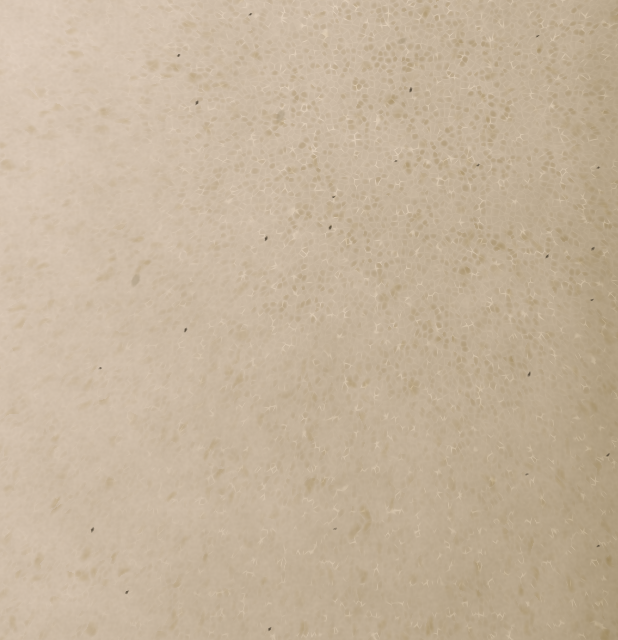
Give the GLSL for this texture, as a WebGL 2 fragment shader.

```glsl
#version 300 es
precision highp float;
// Pale cream foam: fine open pores in focus at upper right, blurring outward, with a few dark specks.

uniform vec2 u_resolution;
out vec4 fragColor;

vec2 hash2(vec2 p) {
    vec3 q = fract(p.xyx * vec3(0.1031, 0.1030, 0.0973));
    q += dot(q, q.yzx + 33.33);
    return fract((q.xx + q.yz) * q.zy);
}

float gradientDot(vec2 cell, vec2 offset) {
    float angle = 6.2832 * hash2(cell + 71.0).x;
    return dot(vec2(cos(angle), sin(angle)), offset);
}

float gradientNoise(vec2 p) {
    vec2 i = floor(p), f = fract(p);
    vec2 u = f * f * f * (f * (f * 6.0 - 15.0) + 10.0);
    float low = mix(gradientDot(i, f), gradientDot(i + vec2(1, 0), f - vec2(1, 0)), u.x);
    float high = mix(gradientDot(i + vec2(0, 1), f - vec2(0, 1)), gradientDot(i + 1.0, f - 1.0), u.x);
    return mix(low, high, u.y);
}

// Nearest distance, gap to the second nearest, and a random value of the nearest cell.
// Distances are stretched along the given direction.
vec3 foamCells(vec2 p, vec2 along, float stretch) {
    vec2 base = floor(p);
    float nearest = 9.0, second = 9.0, id = 0.0;
    for (int y = -1; y <= 1; y++) {
        for (int x = -1; x <= 1; x++) {
            vec2 cell = base + vec2(x, y);
            vec2 rnd = hash2(cell);
            vec2 d = cell + rnd - p;
            float dist = length(vec2(dot(d, along) / stretch, dot(d, vec2(-along.y, along.x)) * sqrt(stretch)));
            if (dist < nearest) {
                second = nearest;
                nearest = dist;
                id = hash2(cell + 19.7).x;
            } else {
                second = min(second, dist);
            }
        }
    }
    return vec3(nearest, second - nearest, id);
}

// Sparse elongated specks, at most one per grid square.
float specks(vec2 uv, float grid, float chance, float size) {
    vec2 p = uv * grid, cell = floor(p);
    vec2 rnd = hash2(cell + 5.3), kind = hash2(cell + 47.9);
    vec2 d = (fract(p) - 0.15 - 0.7 * rnd) / grid;
    float angle = 0.2 + 1.1 * kind.y;
    d = mat2(cos(angle), -sin(angle), sin(angle), cos(angle)) * d;
    d += 0.0012 * gradientNoise(uv * 300.0);
    float radius = size * (0.5 + 0.7 * kind.y);
    float edge = 0.8 / u_resolution.y;
    float dist = length(d * vec2(0.65, 1.2)) - radius;
    return step(kind.x, chance) * (1.0 - smoothstep(-edge, edge + 0.4 * size, dist));
}

void main() {
    vec2 uv = gl_FragCoord.xy / u_resolution.y;
    vec2 st = gl_FragCoord.xy / u_resolution;

    // Focus falls away from the upper right; features lean away from it
    vec2 away = uv - vec2(0.64, 0.84);
    float reach = length(away * vec2(1.15, 0.85));
    vec2 along = normalize(away + 0.001);
    float focus = 1.0 - smoothstep(0.12, 0.62, reach + 0.12 * gradientNoise(uv * 6.0));
    float stretch = mix(1.0, 1.5, smoothstep(0.1, 0.6, reach));

    // Broad light falloff with faint mottling
    float shade = 0.05 + 0.56 * st.x + 0.25 * (1.0 - st.y) + 0.14 * smoothstep(0.88, 1.0, st.x);
    shade += 0.09 * gradientNoise(uv * 7.0) + 0.09 * gradientNoise(uv * 22.0 + 8.0);
    vec3 color = mix(vec3(0.864, 0.796, 0.731), vec3(0.672, 0.603, 0.487), shade);

    // Soft hollows, unevenly clustered
    vec2 warp = 0.5 * vec2(gradientNoise(uv * 40.0), gradientNoise(uv * 40.0 + 31.0));
    float cluster = smoothstep(-0.35, 0.35, gradientNoise(uv * 14.0 + 3.0));
    vec3 hollow = foamCells(uv * 48.0 + warp, along, stretch);
    float hollowMask = (1.0 - smoothstep(0.05, 0.5, hollow.x)) * smoothstep(0.6, 1.0, hollow.z);
    color -= vec3(0.034, 0.042, 0.072) * hollowMask * (0.4 + 0.9 * cluster);

    // Small pores, crisp only in focus
    vec3 pore = foamCells(uv * 104.0 + warp, along, stretch);
    float radius = 0.14 + 0.28 * pore.z;
    float softness = mix(0.34, 0.2, focus);
    float poreMask = 1.0 - smoothstep(radius - softness, radius + softness, pore.x);
    poreMask *= smoothstep(0.25, 1.0, pore.z) * mix(0.3, 0.85, focus) * (0.45 + 0.75 * cluster);
    color -= vec3(0.058, 0.068, 0.1) * poreMask;

    // Pale cell walls with scattered glints
    float wall = 1.0 - smoothstep(0.0, 0.3, pore.y);
    float glint = smoothstep(0.15, 0.5, gradientNoise(uv * 62.0 + 13.0));
    color += vec3(0.035) * wall * mix(0.1, 0.6, focus);
    color += vec3(0.065, 0.066, 0.066) * wall * glint * mix(0.2, 1.0, smoothstep(0.1, 0.6, st.x));

    // Fine surface grain
    color += 0.016 * gradientNoise(uv * 170.0) + 0.016 * gradientNoise(uv * 80.0 + 4.0);

    // Dark specks and a few faint stains
    color = mix(color, vec3(0.58, 0.52, 0.40), 0.35 * specks(uv + 0.31, 5.0, 0.12, 0.005));
    color = mix(color, vec3(0.27, 0.23, 0.17), 0.8 * specks(uv, 9.0, 0.32, 0.0016));

    fragColor = vec4(clamp(color, 0.0, 1.0), 1.0);
}
```
